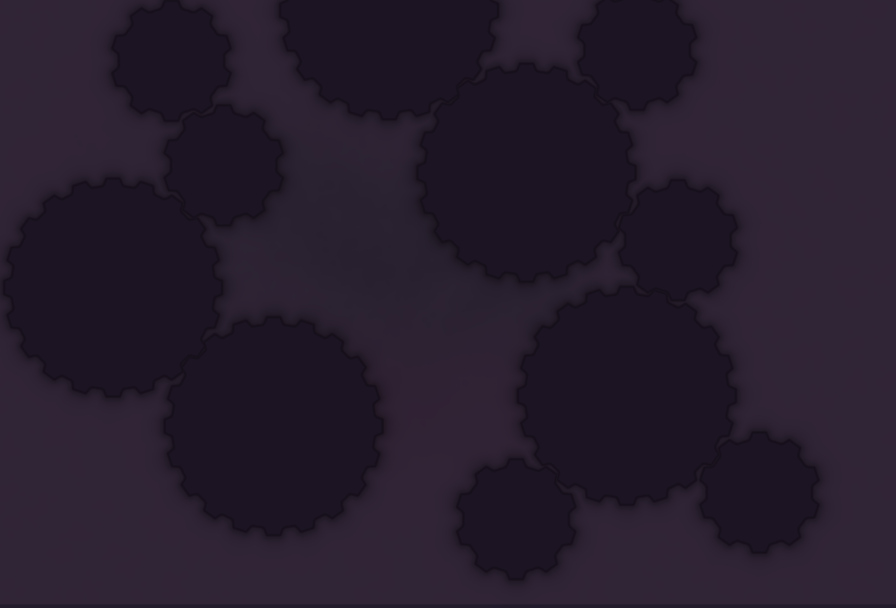
Reproduce this background procedurally as a Shadertoy shader.

```glsl
// Dark meshing gears scattered over a dusky plum wall.
// Each gear is a disc joined to one tapered tooth folded around its axis;
// a soft contact shadow, a thin rim and faint cellular stains add depth.

#define TOOTH_HEIGHT 0.012
#define TOOTH_TIP 0.0108
#define TOOTH_BASE 0.0158
#define FILLET 0.004
#define RIM_WIDTH 0.0022
#define SHADOW_REACH 0.011
#define SHADOW_STRENGTH 0.42
#define STAIN_STRENGTH 0.010
#define FLOOR_HEIGHT 0.006

const float PI = 3.14159;
const vec3 WALL = vec3(0.188, 0.143, 0.214);
const vec3 WALL_DUSK = vec3(0.158, 0.127, 0.184);
const vec3 WALL_WARM = vec3(0.190, 0.135, 0.205);
const vec3 GEAR = vec3(0.111, 0.080, 0.137);
const vec3 RIM = vec3(0.082, 0.058, 0.102);
const vec3 FLOOR = vec3(0.135, 0.108, 0.175);

// Gear centres and tip radii, in canvas heights
const float LARGE = 0.179;
const float SMALL = 0.0985;
const int GEAR_COUNT = 11;
const vec3 GEARS[GEAR_COUNT] = vec3[GEAR_COUNT](
    vec3(0.186, 0.527, LARGE), vec3(0.450, 0.299, LARGE),
    vec3(0.640, 0.983, LARGE), vec3(0.866, 0.716, LARGE),
    vec3(1.031, 0.349, LARGE), vec3(0.282, 0.900, SMALL),
    vec3(0.368, 0.728, SMALL), vec3(1.048, 0.918, SMALL),
    vec3(1.115, 0.605, SMALL), vec3(1.249, 0.190, SMALL),
    vec3(0.849, 0.146, SMALL));

vec2 hash2(vec2 p) {
    vec3 q = fract(p.xyx * vec3(0.1031, 0.1030, 0.0973));
    q += dot(q, q.yzx + 33.33);
    return fract((q.xx + q.yz) * q.zy);
}

// Distance to the nearest scattered cell point
float cellular(vec2 p) {
    vec2 cell = floor(p), local = fract(p);
    float nearest = 2.0;
    for (int y = -1; y <= 1; y++)
    for (int x = -1; x <= 1; x++) {
        vec2 offset = vec2(x, y);
        vec2 toPoint = offset + hash2(cell + offset + 50.0) - local;
        nearest = min(nearest, dot(toPoint, toPoint));
    }
    return sqrt(nearest);
}

float smoothMin(float a, float b, float k) {
    float h = max(k - abs(a - b), 0.0) / k;
    return min(a, b) - h * h * k * 0.25;
}

float gearDistance(vec2 p, float tipRadius, float teeth) {
    float root = tipRadius - TOOTH_HEIGHT;
    float pitch = 2.0 * PI / teeth;
    float angle = mod(atan(p.x, p.y) + 0.5 * pitch, pitch) - 0.5 * pitch;
    float radius = length(p);
    vec2 q = radius * vec2(abs(sin(angle)), cos(angle));
    float taper = (TOOTH_BASE - TOOTH_TIP) / TOOTH_HEIGHT;
    float flank = q.x - TOOTH_BASE + taper * (q.y - root);
    vec2 edge = vec2(flank / sqrt(1.0 + taper * taper), q.y - tipRadius);
    float tooth = min(max(edge.x, edge.y), 0.0) + length(max(edge, 0.0));
    return smoothMin(radius - root, tooth, FILLET);
}

// Soft elliptical spot
float glow(vec2 p, vec2 centre, vec2 size) {
    vec2 q = (p - centre) / size;
    return exp(-dot(q, q));
}

vec3 wallColor(vec2 p) {
    vec2 warped = p + 0.025 * sin(p.yx * 17.0 + vec2(1.0, 3.0));
    float dusk = glow(warped, vec2(0.60, 0.61), vec2(0.27, 0.17));
    dusk = max(dusk, 0.75 * glow(warped, vec2(0.80, 0.50), vec2(0.20, 0.11)));
    vec3 color = mix(WALL, WALL_WARM, glow(p, vec2(0.68, 0.36), vec2(0.22, 0.13)));
    color = mix(color, WALL_DUSK, dusk);
    float stain = 0.6 * cellular(warped * 14.0) + 0.4 * cellular(p * 47.0);
    return color + STAIN_STRENGTH * (stain - 0.45) * (0.2 + 0.8 * dusk);
}

void mainImage(out vec4 fragColor, in vec2 fragCoord) {
    vec2 p = fragCoord / iResolution.y;
    float pixel = 1.0 / iResolution.y;
    float nearest = 1.0, body = 0.0, rim = 0.0;

    // Gather coverage and rims, keeping each gear's outline where teeth mesh
    for (int i = 0; i < GEAR_COUNT; i++) {
        vec3 gear = GEARS[i];
        float teeth = gear.z > 0.14 ? 20.0 : 10.0;
        float d = gearDistance(p - gear.xy, gear.z, teeth);
        nearest = min(nearest, d);
        body = max(body, smoothstep(pixel, -pixel, d));
        rim = max(rim, 1.0 - smoothstep(0.0, RIM_WIDTH + pixel, abs(d)));
    }

    // Wall, floor line, contact shadow, then the gears
    vec3 color = wallColor(p);
    color = mix(color, FLOOR, smoothstep(pixel, -pixel, p.y - FLOOR_HEIGHT));
    color *= 1.0 - SHADOW_STRENGTH * exp(-max(nearest, 0.0) / SHADOW_REACH);
    color = mix(color, GEAR, body);
    color = mix(color, RIM, 0.8 * rim);
    fragColor = vec4(color, 1.0);
}
```
